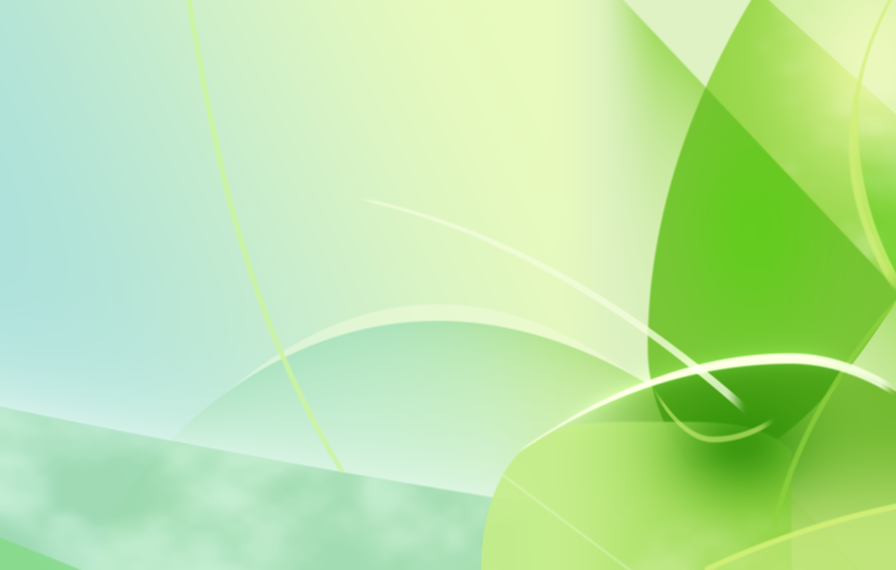
Reproduce this background procedurally as a WebGL 1 fragment shader.

```glsl
precision highp float;
uniform vec2 u_resolution;

#define ASPECT 1.57
#define EDGE 0.003
#define SKY_BLUE vec3(0.67, 0.88, 0.86)
#define SKY_LIME vec3(0.91, 0.98, 0.74)
#define MINT vec3(0.60, 0.86, 0.70)
#define PALE vec3(0.95, 0.99, 0.86)
#define YELLOW vec3(0.82, 0.94, 0.46)
#define LEAF vec3(0.56, 0.83, 0.24)
#define BRIGHT vec3(0.36, 0.79, 0.08)
#define DARK vec3(0.18, 0.56, 0.03)

float hash(vec2 p) {
  vec3 q = fract(vec3(p.xyx) * 0.1031);
  q += dot(q, q.yzx + 33.33);
  return fract((q.x + q.y) * q.z);
}

float noise(vec2 p) {
  vec2 i = floor(p), f = fract(p);
  f = f * f * (3.0 - 2.0 * f);
  return mix(mix(hash(i), hash(i + vec2(1, 0)), f.x),
             mix(hash(i + vec2(0, 1)), hash(i + 1.0), f.x), f.y);
}

float clouds(vec2 p) {
  float sum = 0.0, weight = 0.5;
  for (int i = 0; i < 4; i++) {
    sum += weight * noise(p);
    p = p * 2.03 + 7.1;
    weight *= 0.5;
  }
  return sum;
}

// Coverage of the side where d is positive
float fill(float d) { return smoothstep(-EDGE, EDGE, d); }

// Coverage of a line of half width w around d = 0
float stroke(float d, float w) { return 1.0 - smoothstep(w - EDGE, w + EDGE, abs(d)); }

// Coverage between two soft limits
float span(float a, float b, float soft, float x) {
  return smoothstep(a, a + soft, x) * (1.0 - smoothstep(b - soft, b, x));
}

float glow(vec2 p, vec2 center, vec2 radius) {
  vec2 d = (p - center) / radius;
  return exp(-dot(d, d));
}

void main() {
  vec2 p = gl_FragCoord.xy / u_resolution * vec2(ASPECT, 1.0);
  float x = p.x, y = p.y, t = 1.0 - y;
  float mist = clouds(p * vec2(5.0, 7.0));

  // Sky
  vec3 col = mix(SKY_BLUE, SKY_LIME, smoothstep(-0.05, 1.0, 0.85 * x + 0.4 * (y - 0.42)));
  col = mix(col, vec3(0.86, 0.94, 0.77), 0.8 * smoothstep(0.95, 1.1, x));

  // Wide arch with a pale crescent on its crown
  float u = max(x - 0.17, 0.0);
  float archTop = 0.467 * sqrt(u) + 0.558 * u - 0.72 * u * u;
  float inArch = archTop - y;
  vec3 archColor = mix(MINT, vec3(0.64, 0.86, 0.40), smoothstep(0.6, 1.15, x));
  col = mix(col, vec3(0.78, 0.94, 0.82), 0.5 * fill(inArch) * (1.0 - smoothstep(0.7, 1.1, x)));
  col = mix(col, archColor, fill(inArch) * (0.12 + 0.55 * exp(-9.0 * max(inArch, 0.0))));
  float crescent = 0.032 * sin(3.1416 * clamp((x - 0.38) / 0.76, 0.0, 1.0));
  col = mix(col, PALE, 0.5 * fill(-inArch) * fill(crescent + inArch - EDGE));

  // Misty ground at the lower left
  float ground = 0.286 - 0.207 * x + 0.027 * x * x - y;
  float leftPart = 1.0 - smoothstep(0.84, 1.0, x);
  col = mix(col, vec3(0.91, 0.98, 0.94), 0.65 * leftPart * fill(-ground) * exp(-11.0 * max(-ground, 0.0)));
  vec3 groundColor = mix(vec3(0.61, 0.85, 0.67), vec3(0.78, 0.94, 0.82), smoothstep(0.35, 0.75, mist));
  col = mix(col, groundColor, 0.8 * leftPart * fill(ground));
  col = mix(col, vec3(0.50, 0.85, 0.50), 0.7 * fill(0.057 - 0.4 * x - y));

  // Veil beneath the long diagonal
  float diagonal = (1.0 - 1.06 * (x - 1.092) - y) * 0.69;
  float veil = fill(diagonal) * smoothstep(1.03, 1.16, x) * exp(-7.0 * max(diagonal, 0.0));
  col = mix(col, LEAF, 0.75 * veil);

  // Large leaf: pale above the diagonal, saturated beneath it
  float s = t - 0.61, below = max(s, 0.0), r = max(x - 1.2, 0.0);
  float leftEdge = x - (1.135 + 0.487 * s * s + 1.2 * below * below);
  float leaf = fill(leftEdge) * fill((y - 0.172 - 2.2 * r * r) * 0.7);
  float lower = fill(diagonal);
  vec3 upperColor = mix(LEAF, vec3(0.90, 0.96, 0.60), glow(p, vec2(1.53, 0.9), vec2(0.15, 0.2)));
  upperColor = mix(upperColor, PALE, 0.5 * fill(y - 1.0 + 0.9 * (x - 1.347)));
  upperColor = mix(upperColor, PALE, 0.4 * smoothstep(0.45, 0.75, mist));
  vec3 lowerColor = mix(vec3(0.46, 0.76, 0.19), BRIGHT, glow(p, vec2(1.32, 0.6), vec2(0.13, 0.2)));
  col = mix(col, mix(upperColor, lowerColor, lower), 0.93 * leaf);

  // Ring at the right border
  float ring = x - 1.496 - 1.1 * (t - 0.24) * (t - 0.24);
  float ringSpan = 1.0 - smoothstep(0.47, 0.52, t);
  col = mix(col, BRIGHT, 0.6 * fill(ring) * ringSpan * smoothstep(0.2, 0.42, t));
  col = mix(col, YELLOW, 0.75 * stroke(ring, 0.003 + 0.008 * smoothstep(0.1, 0.35, t)) * ringSpan);

  // Foliage under the white arc
  float a = x - 1.385;
  float arc = 0.371 - (a < 0.0 ? 0.72 : 1.7) * a * a - y;
  vec3 foliage = mix(vec3(0.70, 0.86, 0.40), vec3(0.40, 0.70, 0.12), smoothstep(0.02, 0.27, y));
  col = mix(col, foliage, 0.85 * fill(arc) * smoothstep(0.92, 1.25, x));
  col = mix(col, DARK, 0.5 * fill(arc) * leaf);

  // Rounded pale fan in front
  float fx = (x - 1.15) / 0.307, fy = y / 0.26;
  float fan = fill(0.12 * (1.0 - fx * fx * fx * fx - fy * fy)) * fill(1.387 - x);
  vec3 fanColor = mix(vec3(0.77, 0.93, 0.53), LEAF, smoothstep(0.95, 1.35, x));
  fanColor = mix(fanColor, PALE, 0.35 * smoothstep(0.4, 0.75, mist) * smoothstep(0.16, 0.0, y));
  col = mix(col, fanColor, 0.9 * fan);
  col = mix(col, DARK, 0.85 * glow(p, vec2(1.30, 0.22), vec2(0.11, 0.085)));
  col = mix(col, PALE, 0.3 * fan * stroke(y - 0.13 + 0.75 * (x - 0.93), 0.003));

  // Bottom right sweep
  float b = x - 1.235;
  float sweep = y - 0.46 * b + 0.38 * b * b;
  col = mix(col, vec3(0.77, 0.91, 0.49), 0.6 * fill(-sweep) * fill(b));
  col = mix(col, YELLOW, 0.9 * stroke(sweep, 0.005) * fill(b));

  // Fine stems and light streaks
  float stem = x - (0.331 + 0.17 * t + 0.03 * t * t + 0.19 * t * t * t);
  col = mix(col, vec3(0.80, 0.96, 0.62), 0.85 * stroke(stem, 0.005) * fill(y - 0.173));
  float twig = x - (1.345 + 0.1 * y + 0.8 * y * y);
  col = mix(col, LEAF, 0.7 * stroke(twig, 0.005) * span(0.06, 0.48, 0.03, y));
  float c = x - 1.25;
  float rim = y - 0.229 - (c < 0.0 ? 8.0 : 3.0) * c * c;
  col = mix(col, YELLOW, 0.6 * stroke(rim, 0.005) * span(1.14, 1.36, 0.03, x));
  float k = x - 0.622;
  float streak = y - 0.653 + 0.2 * k + 0.5 * k * k;
  col = mix(col, PALE, 0.8 * stroke(streak, 0.002 + 0.011 * k) * span(0.622, 1.31, 0.04, x));
  float arcWidth = 0.002 + 0.007 * smoothstep(0.9, 1.35, x);
  col = mix(col, PALE, 0.9 * stroke(arc, arcWidth) * span(0.9, 1.57, 0.03, x));
  col += 0.12 * exp(-60.0 * abs(arc)) * span(0.95, 1.55, 0.15, x);

  gl_FragColor = vec4(clamp(col, 0.0, 1.0), 1.0);
}
```
